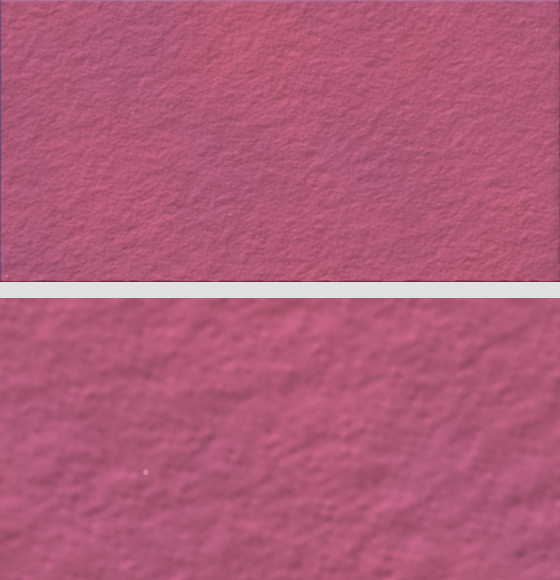
Top, the full canvas; bottom, a detail of the centre.
Reproduce this texture procedurally as a Shadertoy shader.

```glsl
// Rose painted plaster slab: fine rough relief, soft mottling and thin worn edges.

const vec3 ROSE = vec3(0.718, 0.352, 0.457);
const vec3 MAUVE = vec3(0.660, 0.341, 0.476);
const vec3 LILAC_RIM = vec3(0.72, 0.47, 0.62);
const vec3 BLUE_RIM = vec3(0.36, 0.29, 0.47);
const vec3 DARK_RIM = vec3(0.35, 0.16, 0.23);
const vec3 FLECK = vec3(0.85, 0.62, 0.66);

float hash(vec2 cell) {
    vec3 q = fract(vec3(cell.xyx) * 0.1031);
    q += dot(q, q.yzx + 33.33);
    return fract((q.x + q.y) * q.z);
}

// Smooth value noise in 0..1
float noise(vec2 p) {
    vec2 cell = floor(p);
    vec2 f = fract(p);
    f = f * f * (3.0 - 2.0 * f);
    float low = mix(hash(cell), hash(cell + vec2(1, 0)), f.x);
    float high = mix(hash(cell + vec2(0, 1)), hash(cell + vec2(1, 1)), f.x);
    return mix(low, high, f.y);
}

// Layered noise, rotated between octaves to hide the lattice
float fbm(vec2 p, int octaves, float gain) {
    float sum = 0.0, amp = 1.0, total = 0.0;
    for (int i = 0; i < octaves; i++) {
        sum += amp * noise(p);
        total += amp;
        amp *= gain;
        p = mat2(1.6, 1.2, -1.2, 1.6) * p + 17.3;
    }
    return sum / total;
}

// Plaster height, with grains stretched slightly along a rising diagonal
float plasterHeight(vec2 p) {
    vec2 grain = vec2(0.97 * p.x + 0.24 * p.y, 0.97 * p.y - 0.24 * p.x);
    return fbm(grain * vec2(24.0, 31.0) + 40.0, 3, 0.72);
}

// Light minus shade for a lamp in the given direction
float reliefShade(vec2 p, vec2 toLight, float reach) {
    return plasterHeight(p - toLight * reach) - plasterHeight(p + toLight * reach);
}

// Coverage of a border strip, given the distance from the edge
float rim(float dist, float width, float blur) {
    return 1.0 - smoothstep(width - blur, width + blur, dist);
}

// Sparse pale specks, at most one per cell
float flecks(vec2 p, float density, float radius, float blur) {
    vec2 cell = floor(p);
    vec2 center = 0.3 + 0.4 * vec2(hash(cell + 5.1), hash(cell + 9.7));
    float dist = length(fract(p) - center);
    return step(1.0 - density, hash(cell + 71.0)) * rim(dist, radius, blur);
}

void mainImage(out vec4 fragColor, in vec2 fragCoord) {
    vec2 p = fragCoord / iResolution.y;
    float aspect = iResolution.x / iResolution.y;
    float pixel = 1.0 / iResolution.y;

    // Broad pigment patches, warmer to the lower left
    float patches = fbm(p * 2.3 + 6.0, 4, 0.55);
    float warmth = 0.5 + 1.5 * (patches - 0.5) + 0.12 * (0.5 - p.x / aspect);
    vec3 color = mix(MAUVE, ROSE, clamp(warmth, 0.0, 1.0));

    // Rough relief lit from above left
    float shade = reliefShade(p, normalize(vec2(-0.5, 0.87)), 0.0042);
    float speckle = noise(p * 190.0) - 0.5;
    float cloud = fbm(p * 9.0 + 80.0, 2, 0.5) - 0.5;
    color *= 1.0 + 0.46 * shade + 0.045 * speckle + 0.05 * cloud;
    color += vec3(-0.01, 0.012, 0.02) * shade;

    color = mix(color, FLECK, 0.7 * flecks(p * 14.0, 0.01, 0.045, 14.0 * pixel));

    // Worn edges: shaded right side, lilac top, blue left, dark bottom
    float wobble = 0.004 * (noise(p * 38.0 + 3.0) - 0.5);
    float fromRight = aspect - p.x;
    color *= 1.0 - 0.07 * rim(fromRight, 0.015, 0.02);
    color = mix(color, LILAC_RIM, 0.8 * rim(1.0 - p.y + wobble, 0.005, pixel));
    color = mix(color, BLUE_RIM, 0.85 * rim(p.x + 0.5 * wobble, 0.004, pixel));
    color = mix(color, DARK_RIM, 0.9 * rim(p.y + wobble, 0.004, pixel));
    color = mix(color, DARK_RIM, 0.5 * rim(fromRight + wobble, 0.002, pixel));

    fragColor = vec4(color, 1.0);
}
```
